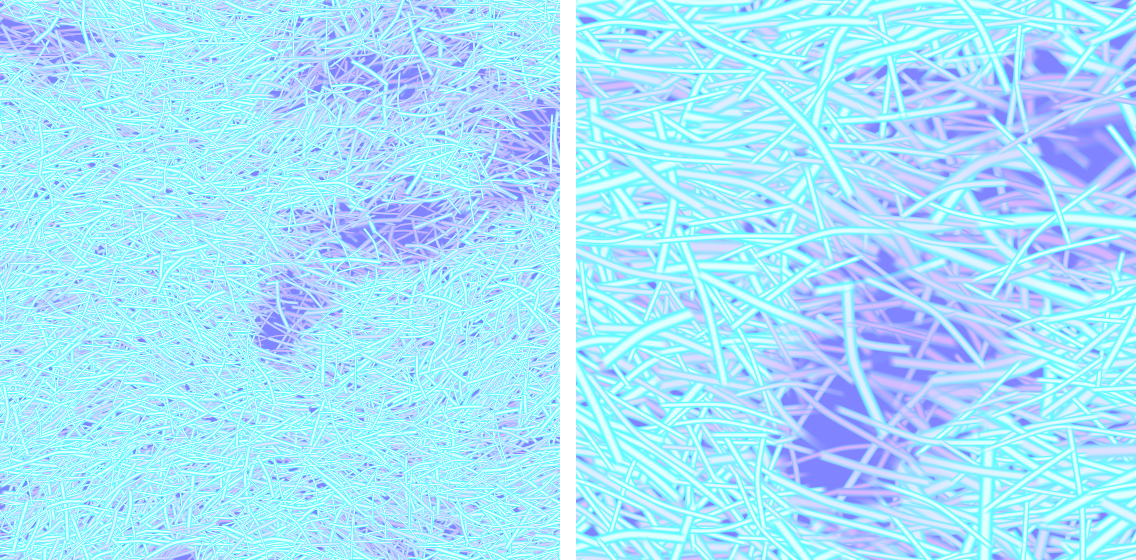
Left, the full canvas; right, a detail of the centre.
A three.js fragment shader for this texture:

```glsl
// A dense mat of fine glowing fibres in white, cyan and lavender over violet.
// Layers of jittered grids each hold one bent strand per cell; they are painted
// from deep to near, and slow noise opens darker, pinker hollows in the mat.
varying vec2 vUv;

const int LAYERS = 36;
const vec3 VIOLET = vec3(0.50, 0.52, 1.00);
const vec3 PINK = vec3(0.84, 0.70, 1.00);
const vec3 BLUE = vec3(0.56, 0.66, 1.00);
const vec3 LAVENDER = vec3(0.86, 0.86, 1.00);
const vec3 SKY = vec3(0.59, 0.87, 1.00);
const vec3 WHITE = vec3(0.88, 1.00, 1.00);
const vec3 CYAN = vec3(0.36, 0.98, 1.00);

float hash(vec2 p) {
  return fract(sin(dot(p, vec2(127.1, 311.7))) * 43758.5453);
}

vec4 hash4(vec2 p) {
  float s = dot(p, vec2(127.1, 311.7));
  return fract(sin(vec4(s, s + 17.3, s + 41.9, s + 73.7)) * 43758.5453);
}

float valueNoise(vec2 p) {
  vec2 cell = floor(p);
  vec2 f = fract(p);
  f = f * f * (3.0 - 2.0 * f);
  float low = mix(hash(cell), hash(cell + vec2(1.0, 0.0)), f.x);
  float high = mix(hash(cell + vec2(0.0, 1.0)), hash(cell + 1.0), f.x);
  return mix(low, high, f.y);
}

// Three tones picked by lightness from 0 to 1
vec3 ramp(vec3 dark, vec3 middle, vec3 bright, float t) {
  return mix(mix(dark, middle, clamp(t * 2.0, 0.0, 1.0)),
             bright, clamp(t * 2.0 - 1.0, 0.0, 1.0));
}

// Main lie of the strands: close to level, swaying slowly, with some strays
float strandAngle(vec2 centre, float spread, float stray) {
  float sway = 0.35 * sin(centre.x * 7.0 + centre.y * 4.0)
             + 0.25 * sin(centre.y * 11.0 - centre.x * 5.0 + 1.7);
  float scatter = (spread - 0.5) * mix(1.3, 3.1, step(0.62, stray));
  return 0.1 + sway + scatter;
}

// Distance across an elbowed strand in x, position along it in y, both 0 to 1
vec2 strandCoords(vec2 q, float angle, float bend, float halfLength, float halfWidth) {
  float c = cos(angle);
  float s = sin(angle);
  vec2 p = vec2(c * q.x + s * q.y, c * q.y - s * q.x);
  p.y -= bend * (sqrt(p.x * p.x + 0.0001) - 0.3 * halfLength);
  return abs(vec2(p.y / halfWidth, p.x / halfLength));
}

// Lays one strand over the colour below it
vec3 paintStrand(vec3 below, vec2 coords, float light, float opacity) {
  float taper = 1.0 - smoothstep(0.88, 1.0, coords.y);
  float body = 1.0 - smoothstep(0.60, 1.05, coords.x);
  float heart = 1.0 - smoothstep(0.15, 0.72, coords.x);
  vec3 rim = ramp(BLUE, SKY, CYAN, light);
  vec3 core = ramp(PINK, LAVENDER, WHITE, light);
  return mix(below, mix(rim, core, heart), body * taper * opacity);
}

// One grid of strands, with the nine cells whose strands can reach the point
vec3 paintLayer(vec3 color, vec2 uv, float layer, float depth, float hollow) {
  float cells = mix(12.0, 19.0, hash(vec2(layer, 3.7)));
  vec2 shift = vec2(hash(vec2(layer, 8.1)), hash(vec2(layer, 5.3)));
  vec2 home = floor(uv * cells + shift);
  for (int j = -1; j <= 1; j++) {
    for (int i = -1; i <= 1; i++) {
      vec2 cell = home + vec2(float(i), float(j));
      vec4 place = hash4(cell + layer * vec2(13.7, 7.9));
      vec2 centre = (cell + place.xy - shift) / cells;
      vec2 q = uv - centre;
      if (dot(q, q) * cells * cells < 1.0) {
        vec4 look = hash4(cell + layer * vec2(5.1, 19.3) + 31.0);
        float angle = strandAngle(centre, place.z, place.w);
        float bend = (look.x - 0.5) * 0.6;
        float halfLength = mix(0.5, 0.92, look.y) / cells;
        float halfWidth = mix(0.0020, 0.0056, look.z * look.z);
        vec2 coords = strandCoords(q, angle, bend, halfLength, halfWidth);
        float light = 1.1 * depth + 0.1 + 0.75 * (place.w - 0.5) - 0.5 * hollow;
        float opacity = smoothstep(0.75 * hollow - 0.15, 0.75 * hollow, look.w);
        color = paintStrand(color, coords, clamp(light, 0.0, 1.0), opacity);
      }
    }
  }
  return color;
}

void main() {
  // Hollows where the upper strands thin out
  float relief = 0.65 * valueNoise(vUv * vec2(5.0, 6.0) + 2.4)
               + 0.35 * valueNoise(vUv * vec2(12.0, 15.0) + 9.1);
  float hollow = smoothstep(0.48, 0.85, relief);

  vec3 color = VIOLET;
  for (int n = 0; n < LAYERS; n++) {
    float layer = float(n) + 1.0;
    color = paintLayer(color, vUv, layer, layer / float(LAYERS), hollow);
  }
  gl_FragColor = vec4(color, 1.0);
}
```
